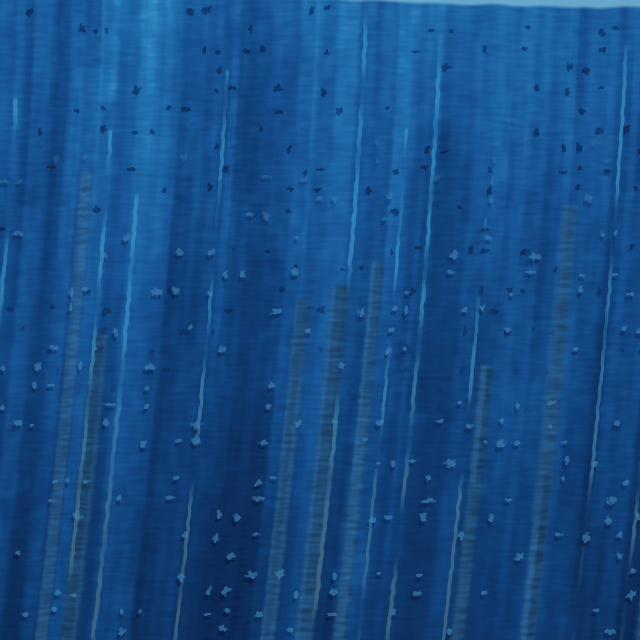
This texture is drawn by a WebGL 2 fragment shader. Its source:

```glsl
#version 300 es
precision highp float;
// Leaning blue mineral fibres: ragged columns, pale bars, bright threads and small chips.

uniform vec2 u_resolution;
out vec4 fragColor;

float hash(vec2 p) {
  vec3 q = fract(vec3(p.xyx) * 0.1031);
  q += dot(q, q.yzx + 33.33);
  return fract((q.x + q.y) * q.z);
}

vec2 gradientAt(vec2 cell) {
  float angle = 6.2832 * hash(cell + 17.0);
  return vec2(cos(angle), sin(angle));
}

float gradientNoise(vec2 p) {
  vec2 i = floor(p), f = p - i;
  vec2 w = f * f * f * (f * (f * 6.0 - 15.0) + 10.0);
  float a = dot(gradientAt(i), f);
  float b = dot(gradientAt(i + vec2(1, 0)), f - vec2(1, 0));
  float c = dot(gradientAt(i + vec2(0, 1)), f - vec2(0, 1));
  float d = dot(gradientAt(i + vec2(1, 1)), f - vec2(1, 1));
  return mix(mix(a, b, w.x), mix(c, d, w.x), w.y);
}

// Tone of one column, with occasional steps along its length.
float columnTone(float column, float y, float seed) {
  float along = y * 2.2 + 5.0 * hash(vec2(column, seed + 3.0));
  float segment = floor(along);
  float lower = hash(vec2(column + 41.0 * segment, seed + 7.0));
  float upper = hash(vec2(column + 41.0 * (segment + 1.0), seed + 7.0));
  float broken = mix(lower, upper, smoothstep(0.975, 1.0, along - segment));
  return mix(hash(vec2(column, seed)), broken, 0.4) - 0.5;
}

// Adjoining columns with softened borders, in about -0.5..0.5.
float columns(float x, float y, float count, float seed, float softness) {
  float p = x * count + 20.0, i = floor(p);
  float blend = smoothstep(0.5 - softness, 0.5 + softness, p - i);
  return mix(columnTone(i, y, seed), columnTone(i + 1.0, y, seed), blend);
}

// Sparse upright bars that begin at a random height and run down.
float bars(vec2 p, float count, float halfWidth, float share, float topLimit, float seed) {
  float x = p.x * count + 20.0, i = floor(x);
  float centre = 0.35 + 0.3 * hash(vec2(i, seed + 1.0));
  float offset = abs(x - i - centre) / count;
  float top = topLimit * (0.45 + 0.55 * hash(vec2(i, seed + 2.0)));
  float body = 1.0 - smoothstep(halfWidth * 0.6, halfWidth * 1.3, offset);
  float present = step(hash(vec2(i, seed)), share);
  return present * body * (1.0 - smoothstep(top - 0.008, top, p.y));
}

// Irregular chips, at most one in each grid cell.
float chips(vec2 p, vec2 grid, float share, float seed) {
  vec2 q = p * grid, i = floor(q);
  vec2 centre = 0.35 + 0.3 * vec2(hash(i + seed), hash(i + seed + 5.0));
  vec2 radius = mix(vec2(0.12, 0.08), vec2(0.33, 0.25),
                    vec2(hash(i + seed + 9.0), hash(i + seed + 13.0)));
  float d = length((q - i - centre) / radius) + 0.9 * gradientNoise(q * 5.0 + seed);
  return step(hash(i + seed + 21.0), share) * (1.0 - smoothstep(0.6, 1.2, d));
}

// Navy to cyan ramp; tone 0..1 covers the usual range.
vec3 blueRamp(float tone) {
  vec3 c = mix(vec3(0.03, 0.12, 0.27), vec3(0.05, 0.18, 0.36), smoothstep(-0.3, 0.0, tone));
  c = mix(c, vec3(0.06, 0.24, 0.46), clamp(tone * 4.0, 0.0, 1.0));
  c = mix(c, vec3(0.09, 0.33, 0.58), clamp(tone * 4.0 - 1.0, 0.0, 1.0));
  c = mix(c, vec3(0.13, 0.44, 0.68), clamp(tone * 4.0 - 2.0, 0.0, 1.0));
  return mix(c, vec3(0.25, 0.62, 0.82), clamp(tone * 4.0 - 3.0, 0.0, 1.0));
}

void main() {
  vec2 uv = gl_FragCoord.xy / u_resolution;
  float depth = 1.0 - uv.y;

  // Fibre coordinates: leaning, unevenly spaced, slightly ragged.
  float s = uv.x + 0.085 * pow(depth, 1.4);
  s += 0.018 * gradientNoise(vec2(s * 9.0, 2.5));
  float ragged = s + 0.0025 * gradientNoise(vec2(s * 35.0, uv.y * 65.0));
  vec2 fibre = vec2(ragged, uv.y);

  // Light falls off downwards; columns of three widths vary it.
  float tone = 0.11 + 0.50 * uv.y;
  tone += 0.28 * columns(ragged, uv.y, 13.0, 3.0, 0.20);
  tone += 0.34 * columns(ragged, uv.y, 33.0, 11.0, 0.16);
  tone += 0.20 * columns(ragged, uv.y, 78.0, 29.0, 0.28);
  tone += 0.12 * gradientNoise(vec2(s * 8.0, uv.y * 4.0));
  tone += 0.10 * gradientNoise(vec2(s * 60.0, uv.y * 24.0));

  // Fine cross striations.
  float striation = gradientNoise(vec2(s * 28.0, uv.y * 170.0));
  tone += 0.10 * striation;

  // Dark pits above, pale chips with shadows below.
  float pits = chips(fibre, vec2(42.0, 32.0), 0.16, 61.0);
  tone -= 0.38 * pits * smoothstep(0.25, 0.7, uv.y);
  vec2 shadowShift = vec2(0.002, 0.007);
  float pale = chips(fibre, vec2(38.0, 34.0), 0.17, 83.0);
  float shadow = chips(fibre + shadowShift, vec2(38.0, 34.0), 0.17, 83.0);
  float lowChips = 1.0 - smoothstep(0.55, 0.9, uv.y);
  tone -= 0.22 * shadow * (1.0 - pale) * lowChips;
  vec3 color = blueRamp(tone);

  // Slate bars and bright threads.
  float slate = bars(fibre, 17.0, 0.012, 0.45, 0.85, 101.0);
  float grain = 0.9 + 0.3 * striation + 0.5 * columns(ragged, uv.y, 90.0, 37.0, 0.3);
  color = mix(color, vec3(0.17, 0.36, 0.53) * grain, 0.68 * slate);
  float thread = bars(fibre, 24.0, 0.003, 0.42, 1.3, 131.0);
  float wear = smoothstep(-0.3, 0.25, gradientNoise(vec2(s * 20.0, uv.y * 9.0)));
  vec3 threadColor = mix(vec3(0.30, 0.46, 0.55), vec3(0.22, 0.60, 0.80), smoothstep(0.1, 0.6, uv.y));
  color = mix(color, threadColor, 0.65 * thread * wear);
  color = mix(color, vec3(0.25, 0.49, 0.68), 0.65 * pale * lowChips);

  // Lit rim along the upper right.
  float rim = 0.012 * smoothstep(0.45, 0.95, uv.x) + 0.004 * gradientNoise(vec2(uv.x * 22.0, 4.5));
  float lit = smoothstep(0.004, -0.004, depth - rim) * smoothstep(0.4, 0.6, uv.x);
  fragColor = vec4(mix(color, vec3(0.48, 0.72, 0.84), 0.8 * lit), 1.0);
}
```
